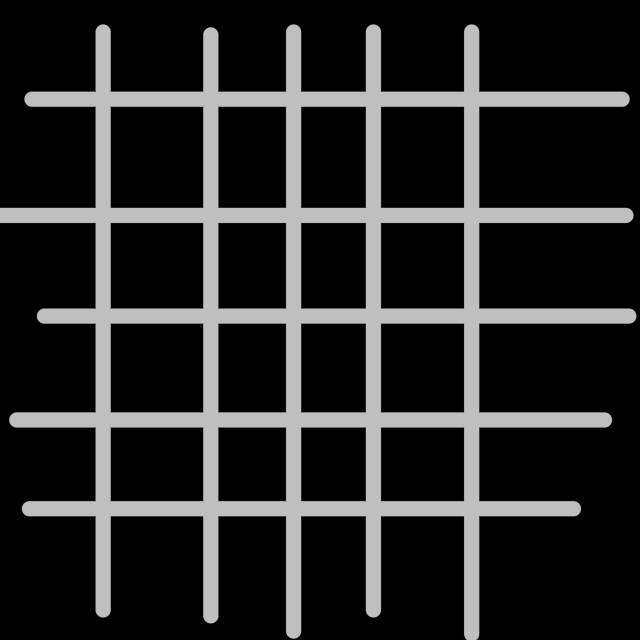
A WebGL 2 fragment shader for this pattern:

```glsl
#version 300 es
precision highp float;
// Uneven lattice of five upright and five level grey bars on black.
// Each bar is a round-capped segment with its own position and ends;
// the nearest bar distance gives one smooth coverage mask.

uniform vec2 u_resolution;
out vec4 fragColor;

const int BAR_COUNT = 5;
const float BAR_RADIUS = 0.0119;
const vec3 BACKGROUND = vec3(0.0);
const vec3 BAR_GREY = vec3(0.75);

// Bars as (position across, start, end), in canvas units.
const vec3 UPRIGHT[BAR_COUNT] = vec3[](
    vec3(0.1612, 0.0470, 0.9500),
    vec3(0.3294, 0.0378, 0.9455),
    vec3(0.4588, 0.0140, 0.9500),
    vec3(0.5835, 0.0470, 0.9500),
    vec3(0.7370, 0.0095, 0.9500));
const vec3 LEVEL[BAR_COUNT] = vec3[](
    vec3(0.8450, 0.0500, 0.9720),
    vec3(0.6634, -0.0300, 0.9780),
    vec3(0.5061, 0.0695, 0.9825),
    vec3(0.3438, 0.0262, 0.9445),
    vec3(0.2051, 0.0460, 0.8960));

// Signed distance to a capsule lying along the x axis of p.
float barDistance(vec2 p, vec3 bar, float radius) {
    vec2 nearest = vec2(clamp(p.x, bar.y, bar.z), bar.x);
    return distance(p, nearest) - radius;
}

// Union of both sets; swapping the axes turns level bars upright.
float latticeDistance(vec2 p, float radius) {
    float d = 1.0;
    for (int i = 0; i < BAR_COUNT; i++) {
        d = min(d, barDistance(p.yx, UPRIGHT[i], radius));
        d = min(d, barDistance(p, LEVEL[i], radius));
    }
    return d;
}

// Coverage of a shape, softened across about one pixel.
float coverage(float d, float pixel) {
    return 1.0 - smoothstep(-0.75 * pixel, 0.75 * pixel, d);
}

void main() {
    vec2 uv = gl_FragCoord.xy / u_resolution;
    float pixel = 1.0 / min(u_resolution.x, u_resolution.y);
    float mask = coverage(latticeDistance(uv, BAR_RADIUS), pixel);
    fragColor = vec4(mix(BACKGROUND, BAR_GREY, mask), 1.0);
}
```
